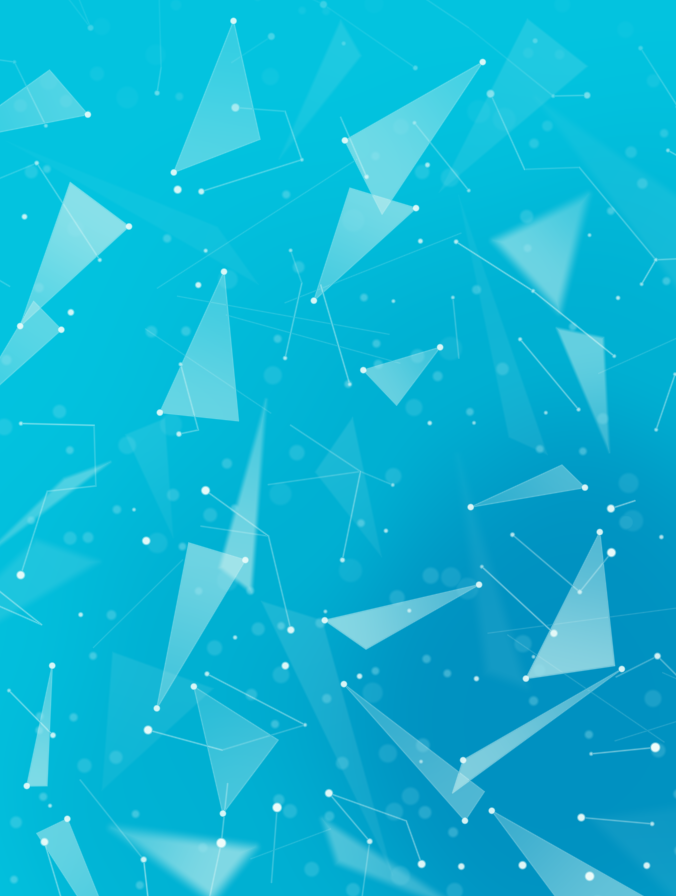
Write a Shadertoy shader that draws this background.

```glsl
// Cyan backdrop with drifting translucent shards, bokeh and a web of nodes.
// Shards are hashed triangles of varying blur; the web joins jittered grid
// points to random neighbours; gradient noise varies the light.

vec2 hash2(vec2 p) {
    vec3 q = fract(vec3(p.xyx) * vec3(0.1031, 0.1030, 0.0973));
    q += dot(q, q.yzx + 33.33);
    return fract((q.xx + q.yz) * q.zy);
}

float gradientNoise(vec2 p) {
    vec2 i = floor(p), f = fract(p);
    vec2 u = f * f * f * (f * (f * 6.0 - 15.0) + 10.0);
    vec2 e = vec2(0, 1);
    float a = dot(hash2(i) - 0.5, f);
    float b = dot(hash2(i + e.yx) - 0.5, f - e.yx);
    float c = dot(hash2(i + e.xy) - 0.5, f - e.xy);
    float d = dot(hash2(i + e.yy) - 0.5, f - e.yy);
    return 2.0 * mix(mix(a, b, u.x), mix(c, d, u.x), u.y);
}

float segmentDistance(vec2 p, vec2 a, vec2 b) {
    vec2 v = b - a;
    return length(p - a - v * clamp(dot(p - a, v) / dot(v, v), 0.0, 1.0));
}

float triangleDistance(vec2 p, vec2 a, vec2 b, vec2 c) {
    float edge = min(segmentDistance(p, a, b), min(segmentDistance(p, b, c), segmentDistance(p, c, a)));
    vec2 ab = b - a, bc = c - b, ca = a - c;
    vec3 side = vec3(ab.x * (p.y - a.y) - ab.y * (p.x - a.x),
                     bc.x * (p.y - b.y) - bc.y * (p.x - b.x),
                     ca.x * (p.y - c.y) - ca.y * (p.x - c.x));
    side *= sign(ab.x * bc.y - ab.y * bc.x);
    return min(side.x, min(side.y, side.z)) > 0.0 ? -edge : edge;
}

float disc(float d, float radius, float blur) {
    return 1.0 - smoothstep(radius - blur, radius + blur, d);
}

vec3 backdrop(vec2 uv) {
    float d = length((uv - vec2(0.85, 0.2)) * vec2(0.75, 1.0));
    float shade = 1.0 - smoothstep(0.04, 0.88, d + 0.12 * gradientNoise(uv * 3.0));
    vec3 col = mix(vec3(0.01, 0.765, 0.875), vec3(0.0, 0.69, 0.825), smoothstep(0.0, 0.6, shade));
    return mix(col, vec3(0.0, 0.57, 0.755), smoothstep(0.6, 1.0, shade));
}

vec2 nodeAt(vec2 cell) {
    return (cell + 0.1 + 0.8 * hash2(cell + 17.0)) * 0.07;
}

void mainImage(out vec4 fragColor, in vec2 fragCoord) {
    vec2 p = fragCoord / iResolution.y;
    float px = 1.0 / iResolution.y;
    float aspect = iResolution.x * px;
    vec3 col = backdrop(fragCoord / iResolution.xy);
    float glow = 0.0;

    // Shards: large faint ones first, then brighter, sharper ones
    for (int i = 0; i < 36; i++) {
        float k = float(i);
        vec2 h = hash2(vec2(k, 3.0)), g = hash2(vec2(k, 41.0)), s = hash2(vec2(k, 73.0));
        bool faint = i < 12;
        vec2 centre = fract(vec2(0.7549, 0.5698) * k + 0.21) * vec2(aspect, 0.98);
        float angle = 1.57 + (h.x - 0.5) * 2.6 + (h.y > 0.5 ? 3.14 : 0.0);
        vec2 dir = vec2(cos(angle), sin(angle)), side = vec2(-dir.y, dir.x);
        float len = mix(0.05, 0.13, g.x) * (faint ? 1.6 : 1.0);
        float width = mix(0.008, 0.055, g.y) * (faint ? 1.3 : 1.0);
        vec2 a = centre + dir * len;
        vec2 b = centre - dir * len * 0.6 + side * width;
        vec2 c = centre - dir * len * mix(0.1, 0.9, s.x) - side * width;
        float d = triangleDistance(p, a, b, c);
        float blur = px + (s.y > 0.55 ? 0.018 * (s.y - 0.5) : 0.0006);
        float along = dot(p - centre, dir) / len;
        float alpha = faint ? mix(0.06, 0.16, h.y) : mix(0.35, 0.78, fract(h.y * 7.0));
        alpha *= mix(1.0, 0.6, smoothstep(-0.6, 1.0, along));
        col = mix(col, vec3(0.76, 0.93, 0.93), alpha * disc(d, 0.0, blur));
        if (!faint && s.y <= 0.55) {
            glow = max(glow, 0.3 * disc(abs(d), 0.0006, px));
            glow = max(glow, 0.9 * disc(min(length(p - a), length(p - b)), 0.0035, px));
        }
    }

    // Long, barely visible threads
    for (float k = 0.0; k < 12.0; k++) {
        vec2 a = hash2(vec2(k, 91.0)) * vec2(aspect, 0.75);
        vec2 b = a + (hash2(vec2(k, 57.0)) - 0.5) * vec2(0.55, 0.3);
        glow = max(glow, 0.16 * disc(segmentDistance(p, a, b), 0.0006, px));
    }

    // Bokeh, sharp nodes and the links between them
    float bokeh = 0.0;
    float crowd = 1.0 - 0.75 * smoothstep(0.75, 1.0, p.y);
    for (int j = -1; j <= 1; j++)
    for (int i = -1; i <= 1; i++) {
        vec2 offset = vec2(i, j);
        vec2 spot = floor(p / 0.05) + offset;
        vec2 r = hash2(spot + 131.0);
        float radius = mix(0.004, 0.013, r.y * r.y);
        float d = length(p - (spot + hash2(spot + 211.0)) * 0.05);
        float cluster = 0.45 + 0.5 * gradientNoise(spot * 0.23);
        bokeh = max(bokeh, step(r.x, cluster) * mix(0.42, 0.1, r.y) * disc(d, radius, 0.0022));

        vec2 cell = floor(p / 0.07) + offset;
        vec2 h = hash2(cell + 307.0), link = hash2(cell + 401.0);
        vec2 node = nodeAt(cell);
        float size = mix(0.0018, 0.0052, h.y * h.y);
        float dotAlpha = mix(0.6, 1.0, h.y) * step(h.x, 0.65);
        glow = max(glow, crowd * dotAlpha * disc(length(p - node), size, px + 0.0004));
        vec2 next = link.y < 0.35 ? vec2(1, 0) : link.y < 0.65 ? vec2(1, -1) : vec2(0, 1);
        float thread = disc(segmentDistance(p, node, nodeAt(cell + next)), 0.0008, px);
        glow = max(glow, crowd * step(link.x, 0.4) * mix(0.5, 0.2, h.x) * thread);
    }
    col = mix(col, vec3(0.62, 0.9, 0.94), bokeh * crowd);
    col = mix(col, vec3(0.93, 0.99, 0.98), glow);
    fragColor = vec4(col, 1.0);
}
```
